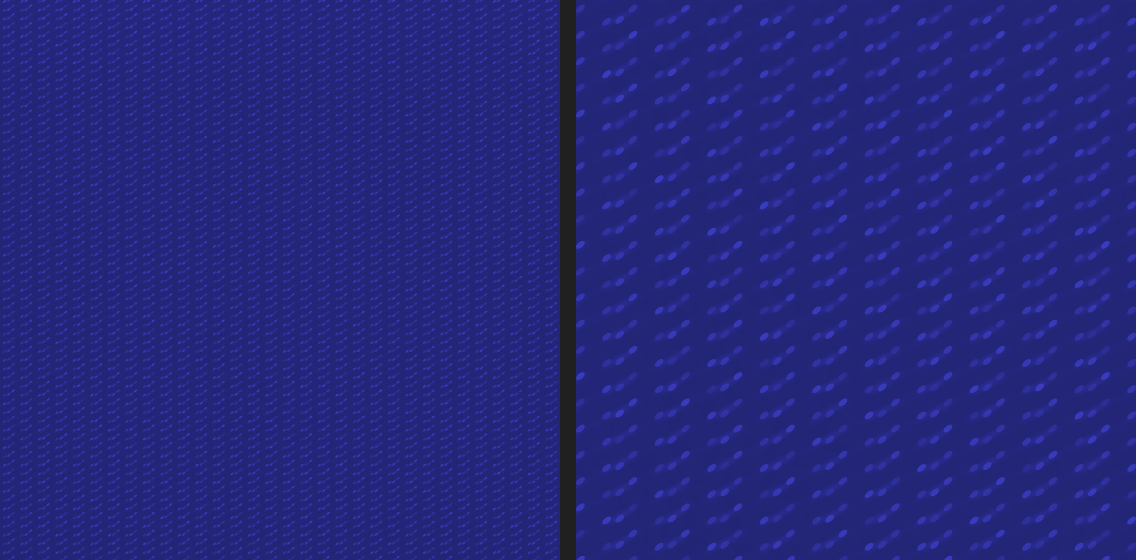
Left: the whole. Right: its middle third, enlarged.
Reproduce this texture procedurally as a WebGL 2 fragment shader.

```glsl
#version 300 es
precision highp float;
// Deep blue woven cloth: diagonal threads climb one row per column of a 32 by
// 64 grid, and every cell carries the same short dash of three light specks.
// Specks swell and fade in regular beats, with a little hashed wear on top.
uniform vec2 u_resolution;
out vec4 fragColor;

#define COLUMNS 32.0
#define ROWS 64.0
#define RISE 1.0            // rows climbed by a thread per column
#define SPECKS 3            // specks in each dash
#define SPECK_GAP 0.25      // in column widths
#define SPECK_RADIUS 0.062  // in column widths
#define THREAD_WIDTH 0.26   // in row heights
#define BEAT vec2(0.125, 0.414)  // brightness cycles per column and row
#define WEAR 0.02
#define CLOTH vec3(0.136, 0.144, 0.464)
#define THREAD vec3(0.165, 0.168, 0.560)
#define GLINT vec3(0.225, 0.235, 0.750)

float hash(vec2 p) {
    return fract(sin(dot(p, vec2(127.1, 311.7))) * 43758.5453);
}

float noise(vec2 p) {
    vec2 i = floor(p), f = fract(p);
    f = f * f * (3.0 - 2.0 * f);
    return mix(mix(hash(i), hash(i + vec2(1.0, 0.0)), f.x),
               mix(hash(i + vec2(0.0, 1.0)), hash(i + 1.0), f.x), f.y);
}

// Coverage of the light specks in one cell; p is in column widths
float dashSpecks(vec2 p, vec2 cell, float soft) {
    float light = 0.0;
    for (int i = 0; i < SPECKS; i++) {
        float k = float(i);
        float side = 1.0 - 2.0 * mod(k, 2.0);
        vec2 center = vec2((k - 1.0) * SPECK_GAP, 0.045 * side);
        float dist = length((p - center) * vec2(0.75, 1.0));
        float beat = 0.5 + 0.5 * cos(6.28318 * (dot(BEAT, cell) + 0.3 * k));
        float strength = 0.25 + 0.5 * beat + 0.25 * hash(cell + 17.0 * k);
        float spot = 1.0 - smoothstep(SPECK_RADIUS - soft, SPECK_RADIUS + soft, dist);
        light = max(light, strength * spot);
    }
    return light;
}

void main() {
    vec2 uv = gl_FragCoord.xy / u_resolution;
    float soft = 0.5 * COLUMNS / min(u_resolution.x, u_resolution.y);

    // Sheared grid, so that threads run on from column to column
    vec2 grid = uv * vec2(COLUMNS, ROWS);
    grid.y -= RISE * grid.x;
    vec2 cell = floor(grid);
    vec2 local = fract(grid) - 0.5;

    // Narrow raised thread, strongest at the middle of each dash
    float thread = 1.0 - smoothstep(0.0, THREAD_WIDTH, abs(local.y));
    thread *= 0.5 + 0.4 * cos(6.28318 * local.x);

    // Specks over the thread
    vec2 p = local * vec2(1.0, COLUMNS / ROWS);
    vec3 color = mix(CLOTH, THREAD, thread);
    color = mix(color, GLINT, dashSpecks(p, cell, soft));

    // Broad patches, fine grain and a slightly lighter upper edge
    float patches = noise(uv * vec2(7.0, 4.0)) - 0.5;
    float grain = noise(uv * 200.0) - 0.5;
    color *= 1.0 + WEAR * (patches + 1.5 * grain);
    color *= 1.0 + 0.04 * smoothstep(0.8, 1.0, uv.y);
    fragColor = vec4(color, 1.0);
}
```
